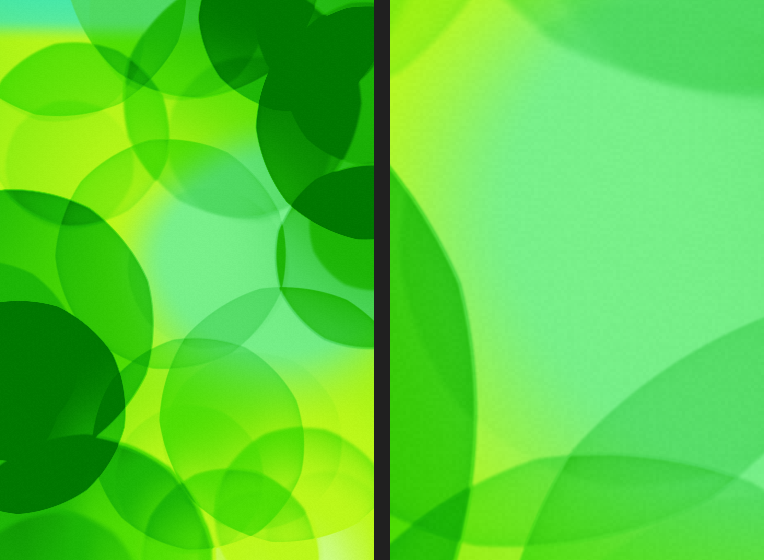
Left, the full canvas; right, a detail of the centre.
A Shadertoy shader for this background:

```glsl
// Overlapping translucent bokeh discs in fresh greens over a soft pale glow.
// Discs sit on a jittered grid and add optical density, which a colour ramp
// turns into pale, yellow, lime, green and deep green; a cool glow adds mint.

const vec2  GRID         = vec2(3.0, 5.0);     // disc columns and rows
const float MARGIN       = 0.10;               // grid overhang past the canvas
const vec2  RADIUS_RANGE = vec2(0.15, 0.245);
const vec2  DENSITY      = vec2(0.42, 1.70);   // discs on and off the light band
const float BASE_DENSITY = 0.66;
const float BASE_VARIETY = 1.30;
const float BAND_GLOW    = 0.45;               // thinning along the light band
const float GHOST        = 0.30;               // strength of the inner disc
const float RIM          = 0.16;
const float BLADES       = 9.0;
const float FACETING     = 0.24;               // 0 = circle, 1 = polygon
const vec2  SOFTNESS     = vec2(0.0017, 0.018);
const vec2  COOL_CENTRE  = vec2(0.76, 0.54);
const vec2  COOL_SIZE    = vec2(0.38, 0.19);
const float GRAIN        = 0.016;

const vec3 PALE      = vec3(0.82, 0.99, 0.66);
const vec3 YELLOW    = vec3(0.73, 0.97, 0.10);
const vec3 LIME      = vec3(0.31, 0.87, 0.01);
const vec3 GREEN     = vec3(0.11, 0.71, 0.02);
const vec3 DEEP      = vec3(0.00, 0.47, 0.00);
const vec3 COOL_PALE = vec3(0.76, 0.98, 0.70);
const vec3 MINT      = vec3(0.47, 0.94, 0.54);
const vec3 JADE      = vec3(0.31, 0.85, 0.38);
const vec3 AQUA      = vec3(0.22, 0.90, 0.70);

float hash(vec2 p) {
    return fract(sin(dot(p, vec2(127.1, 311.7))) * 43758.5453);
}

float noise(vec2 p) {
    vec2 i = floor(p), f = fract(p);
    f = f * f * (3.0 - 2.0 * f);
    return mix(mix(hash(i), hash(i + vec2(1, 0)), f.x),
               mix(hash(i + vec2(0, 1)), hash(i + vec2(1, 1)), f.x), f.y);
}

// Signed distance to a disc whose outline is slightly faceted by iris blades
float irisDistance(vec2 p, float radius, float turn) {
    float sector = 6.28318 / BLADES;
    float a = mod(atan(p.y, p.x) + turn, sector) - 0.5 * sector;
    return length(p) * mix(1.0, cos(a), FACETING) - radius;
}

float coverage(float d, float soft) {
    return 1.0 - smoothstep(-soft, soft, d);
}

// Distance from the light diagonal band, in canvas widths
float offBand(vec2 uv) {
    return abs(uv.x - mix(0.75, 0.30, uv.y));
}

// Density added by the disc of one grid cell, with its rim and inner ghost
float discDensity(vec2 p, vec2 cell, float aspect) {
    vec2 jitter = vec2(hash(cell + 3.1), hash(cell + 17.7));
    vec2 unit = (cell + mix(vec2(0.12), vec2(0.88), jitter)) / GRID;
    vec2 centre = mix(vec2(-MARGIN), vec2(aspect, 1.0) + MARGIN, unit);
    float radius = mix(RADIUS_RANGE.x, RADIUS_RANGE.y, hash(cell + 29.3));
    float soft = mix(SOFTNESS.x, SOFTNESS.y, pow(hash(cell + 41.9), 6.0));
    float turn = 6.28318 * hash(cell + 53.2);

    float side = offBand(vec2(centre.x / aspect, centre.y));
    float strength = mix(DENSITY.x, DENSITY.y, smoothstep(0.10, 0.62, side));

    vec2 q = p - centre;
    float d = irisDistance(q, radius, turn);
    float body = coverage(d, soft);
    float rim = RIM * body * exp(-abs(d) / (0.003 + soft));
    float shading = 1.0 + 0.25 * dot(q / radius, vec2(cos(turn), 0.8));

    vec2 shift = 0.35 * radius * vec2(cos(turn), sin(turn));
    float inner = coverage(irisDistance(q - shift, 0.70 * radius, turn), soft + 0.001);
    return strength * (body * shading + GHOST * inner) + rim;
}

// Eased steps hold the colours close to the stops of the ramp
vec3 ramp(float d, float cool, vec3 mint) {
    vec3 c = mix(PALE, COOL_PALE, cool);
    c = mix(c, mix(YELLOW, mint, cool), smoothstep(0.0, 0.9, d));
    c = mix(c, mix(LIME, JADE, cool), smoothstep(1.0, 2.0, d));
    c = mix(c, GREEN, smoothstep(2.0, 2.9, d));
    return mix(c, DEEP, smoothstep(2.9, 3.8, d));
}

void mainImage(out vec4 fragColor, in vec2 fragCoord) {
    vec2 p = fragCoord / iResolution.y;
    float aspect = iResolution.x / iResolution.y;
    vec2 uv = vec2(p.x / aspect, p.y);

    // Soft base light with faint upright streaks low down
    float density = BASE_DENSITY + BASE_VARIETY * (noise(p * 3.2 + 5.0) - 0.5);
    float side = offBand(uv) / 0.30;
    density -= BAND_GLOW * exp(-side * side);
    float streak = noise(vec2(p.x * 17.0 + p.y * 2.0, p.y * 1.6)) - 0.5;
    density += 0.42 * streak * (1.0 - smoothstep(0.05, 0.45, p.y));

    for (float y = 0.0; y < GRID.y; y++)
        for (float x = 0.0; x < GRID.x; x++)
            density += discDensity(p, vec2(x, y), aspect);

    // Cool glow on the right and along the top edge
    vec2 e = (uv - COOL_CENTRE) / COOL_SIZE;
    float top = smoothstep(0.88, 1.02, p.y);
    float cool = 1.6 * exp(-dot(e, e)) + top + 0.4 * (noise(p * 4.0 + 20.0) - 0.5);
    cool = smoothstep(0.25, 0.75, cool);

    vec3 colour = ramp(density, cool, mix(MINT, AQUA, 0.8 * top));
    colour += GRAIN * (hash(floor(p * 512.0)) - 0.5);
    fragColor = vec4(clamp(colour, 0.0, 1.0), 1.0);
}
```
